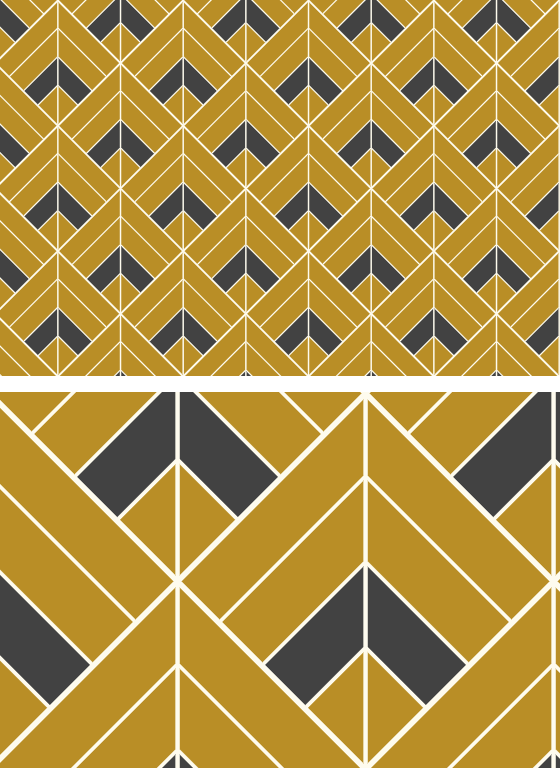
Top: the whole. Bottom: its middle third, enlarged.
Write a Shadertoy shader that draws this pattern.

```glsl
// Art-deco lattice of gold diamonds, each split by a vertical seam and filled
// with nested chevrons, one of them charcoal. Diagonal coordinates turn the
// diamonds into unit squares, so fract gives every cell and its distances.

#define TILES_DOWN   3.0                    // diamonds per canvas height
#define APEX_OFFSET  vec2(0.4616, 0.0035)   // first apex from top left, in tiles
#define FIRST_BAND   0.220                  // depth of the first chevron line
#define BAND_STEP    0.228                  // spacing of the chevron lines
#define EDGE_WIDTH   0.0152
#define SEAM_WIDTH   0.0118
#define BAND_WIDTH   0.0100
#define GOLD         vec3(0.725, 0.557, 0.148)
#define CHARCOAL     vec3(0.260, 0.260, 0.260)
#define CREAM        vec3(0.995, 0.985, 0.935)

// Antialiased coverage of the region where the signed distance is negative.
float coverage(float signedDist, float pixel) {
    return clamp(0.5 - signedDist / pixel, 0.0, 1.0);
}

float lineCoverage(float dist, float width, float pixel) {
    return coverage(dist - 0.5 * width, pixel);
}

void mainImage(out vec4 fragColor, in vec2 fragCoord) {
    // Tile units, measured downwards from an apex
    float pixel = TILES_DOWN / iResolution.y;
    vec2 p = vec2(fragCoord.x, iResolution.y - fragCoord.y) * pixel - APEX_OFFSET;

    // Diagonal axes: both run from 0 at the apex to 1 at the lower tip
    vec2 cell = fract(vec2(p.y - p.x, p.y + p.x));
    float depth = min(cell.x, cell.y);
    float diagonal = sqrt(0.5);             // axis units to true distance

    // Distances to the diamond outline, centre seam and nearest chevron line
    float edgeDist = min(depth, 1.0 - max(cell.x, cell.y)) * diagonal;
    float seamDist = 0.5 * abs(cell.x - cell.y);
    float band = clamp(round((depth - FIRST_BAND) / BAND_STEP), 0.0, 2.0);
    float bandDist = abs(depth - FIRST_BAND - band * BAND_STEP) * diagonal;

    // Charcoal chevron between the second and third lines
    float darkCentre = FIRST_BAND + 1.5 * BAND_STEP;
    float darkDist = (abs(depth - darkCentre) - 0.5 * BAND_STEP) * diagonal;
    vec3 color = mix(GOLD, CHARCOAL, coverage(darkDist, pixel));

    // Cream linework on top
    float lines = lineCoverage(edgeDist, EDGE_WIDTH, pixel);
    lines = max(lines, lineCoverage(seamDist, SEAM_WIDTH, pixel));
    lines = max(lines, lineCoverage(bandDist, BAND_WIDTH, pixel));
    fragColor = vec4(mix(color, CREAM, lines), 1.0);
}
```
